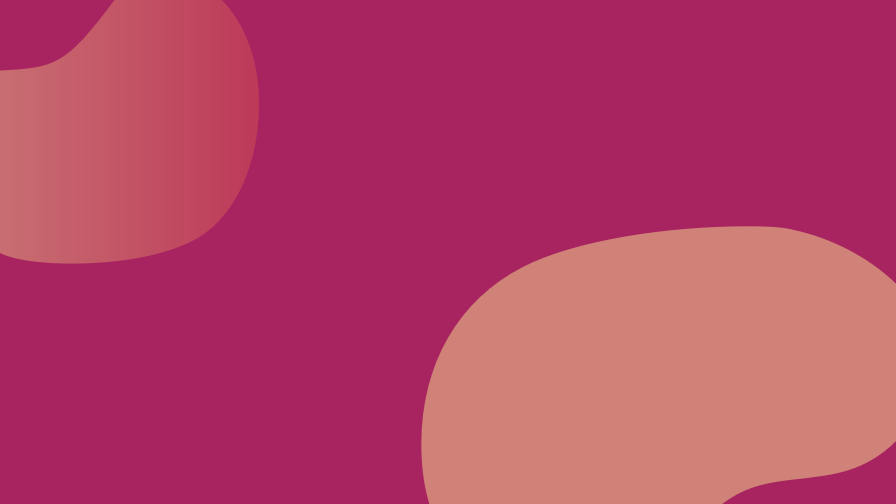
Reproduce this background procedurally as a Shadertoy shader.

```glsl
#define BACKDROP   vec3(0.658, 0.141, 0.375)
#define CORAL      vec3(0.818, 0.510, 0.470)
#define FADE_LEFT  vec3(0.785, 0.430, 0.445)
#define FADE_RIGHT vec3(0.740, 0.225, 0.348)
#define FADE_WIDTH 0.514
#define CURVE_STEPS 16

// An outline holds its squared distance in x and its inside/outside sign in y.
const vec2 EMPTY_OUTLINE = vec2(1e3, 1.0);

// Adds one straight edge to the outline
void addEdge(vec2 p, vec2 a, vec2 b, inout vec2 outline) {
    vec2 edge = b - a, toP = p - a;
    vec2 nearest = toP - edge * clamp(dot(toP, edge) / max(dot(edge, edge), 1e-9), 0.0, 1.0);
    outline.x = min(outline.x, dot(nearest, nearest));

    // Flip the sign when a ray towards +x crosses the edge
    if ((a.y > p.y) != (b.y > p.y)) {
        float crossing = a.x + edge.x * (p.y - a.y) / edge.y;
        if (crossing > p.x) outline.y = -outline.y;
    }
}

// Draws a cubic Bezier from the pen to its end, then leaves the pen there
void curveTo(vec2 p, vec2 c1, vec2 c2, vec2 end, inout vec2 pen, inout vec2 outline) {
    vec2 start = pen;
    for (int i = 1; i <= CURVE_STEPS; i++) {
        float t = float(i) / float(CURVE_STEPS);
        vec2 middle = mix(c1, c2, t);
        vec2 left = mix(mix(start, c1, t), middle, t);
        vec2 right = mix(middle, mix(c2, end, t), t);
        vec2 next = mix(left, right, t);
        addEdge(p, pen, next, outline);
        pen = next;
    }
}

float signedDistance(vec2 outline) {
    return outline.y * sqrt(outline.x);
}

// Blob running out of the upper left corner
float upperBlob(vec2 p) {
    vec2 o = EMPTY_OUTLINE, pen = vec2(0.0, 0.860);
    curveTo(p, vec2(0.111, 0.866), vec2(0.130, 0.870), vec2(0.227, 1.0), pen, o);
    curveTo(p, vec2(0.289, 1.081), vec2(0.370, 1.081), vec2(0.440, 1.0), pen, o);
    curveTo(p, vec2(0.486, 0.954), vec2(0.514, 0.880), vec2(0.514, 0.796), pen, o);
    curveTo(p, vec2(0.514, 0.653), vec2(0.451, 0.544), vec2(0.359, 0.512), pen, o);
    curveTo(p, vec2(0.301, 0.488), vec2(0.220, 0.477), vec2(0.143, 0.477), pen, o);
    curveTo(p, vec2(0.081, 0.477), vec2(0.028, 0.484), vec2(0.0, 0.498), pen, o);
    curveTo(p, vec2(-0.093, 0.537), vec2(-0.093, 0.861), vec2(0.0, 0.860), pen, o);
    return signedDistance(o);
}

// Blob running out of the lower right corner
float lowerBlob(vec2 p) {
    vec2 o = EMPTY_OUTLINE, pen = vec2(0.852, 0.0);
    curveTo(p, vec2(0.840, 0.039), vec2(0.836, 0.079), vec2(0.836, 0.120), pen, o);
    curveTo(p, vec2(0.836, 0.278), vec2(0.910, 0.405), vec2(1.037, 0.470), pen, o);
    curveTo(p, vec2(1.139, 0.523), vec2(1.324, 0.551), vec2(1.481, 0.551), pen, o);
    curveTo(p, vec2(1.516, 0.551), vec2(1.551, 0.550), vec2(1.574, 0.544), pen, o);
    curveTo(p, vec2(1.648, 0.528), vec2(1.722, 0.491), vec2(1.778, 0.437), pen, o);
    curveTo(p, vec2(1.887, 0.329), vec2(1.863, 0.201), vec2(1.778, 0.125), pen, o);
    curveTo(p, vec2(1.715, 0.062), vec2(1.648, 0.058), vec2(1.597, 0.051), pen, o);
    curveTo(p, vec2(1.532, 0.044), vec2(1.484, 0.039), vec2(1.433, 0.0), pen, o);
    curveTo(p, vec2(1.296, -0.134), vec2(0.903, -0.157), vec2(0.852, 0.0), pen, o);
    return signedDistance(o);
}

// Coverage of a shape, softened over one pixel
float coverage(float dist) {
    return clamp(0.5 - dist * iResolution.y, 0.0, 1.0);
}

void mainImage(out vec4 fragColor, in vec2 fragCoord) {
    // One unit is the canvas height
    vec2 p = fragCoord / iResolution.y;

    vec3 fade = mix(FADE_LEFT, FADE_RIGHT, clamp(p.x / FADE_WIDTH, 0.0, 1.0));
    vec3 color = mix(BACKDROP, fade, coverage(upperBlob(p)));
    color = mix(color, CORAL, coverage(lowerBlob(p)));

    fragColor = vec4(color, 1.0);
}
```
